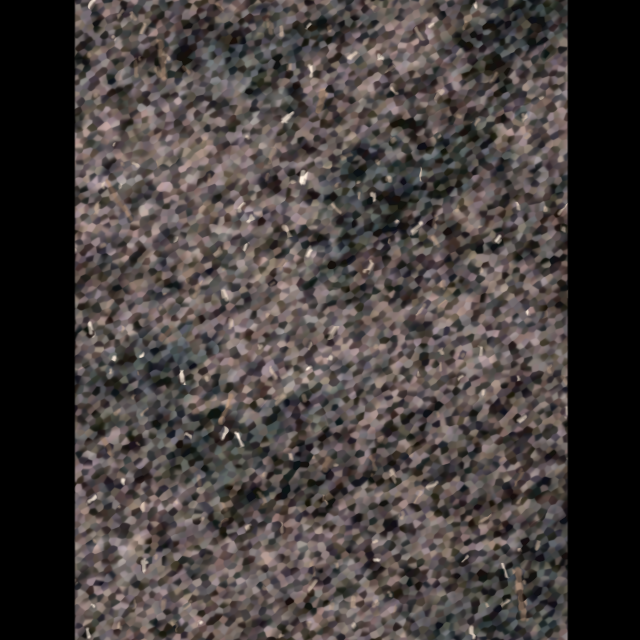
Write a WebGL 1 fragment shader that draws this texture.

```glsl
precision highp float;
// Crumbly dark soil strewn with pale chips and thin splinters, between black side bars.
// Blended cellular noise at three scales gives the crumbs, clods and shadowed furrows;
// jittered grids of capsules with random angles give the scattered debris.
uniform vec2 u_resolution;

const float LEFT_EDGE = 0.117;
const float RIGHT_EDGE = 0.887;
const float EDGE_SOFTNESS = 0.002;

const float GRAIN_DIRECTION = 0.62;     // radians, rising to the right
const float CRUMB_SCALE = 102.0;        // cells across the canvas
const float CLOD_SCALE = 46.0;
const float FURROW_SCALE = 8.0;
const float CRUMB_CONTRAST = 0.47;
const float CLOD_CONTRAST = 0.23;
const float FURROW_CONTRAST = 0.13;
const float FURROW_SHADOW = 0.13;
const float MEAN_TONE = 0.366;
const float HUE_VARIATION = 0.085;

const float CHIP_SCALE = 30.0;
const float CHIP_CHANCE = 0.27;
const float SPLINTER_SCALE = 9.0;
const float SPLINTER_CHANCE = 0.2;

const vec3 SOIL_TINT = vec3(1.0, 0.893, 0.872);
const vec3 SHADOW_TINT = vec3(0.93, 0.93, 0.92);
const vec3 CREAM = vec3(0.83, 0.78, 0.73);
const vec3 TAN = vec3(0.62, 0.51, 0.42);
const vec3 BARK = vec3(0.44, 0.36, 0.32);

vec3 hash3(vec2 cell) {
  vec3 q = fract(cell.xyx * vec3(0.1031, 0.1030, 0.0973));
  q += dot(q, q.yxz + 33.33);
  return fract((q.xxy + q.yzz) * q.zyx);
}

// Cellular noise: random values of nearby cells, blended by distance, centred on zero.
vec3 grains(vec2 p, float sharpness) {
  vec2 base = floor(p);
  vec3 sum = vec3(0.0);
  float total = 0.0;
  for (int j = -1; j <= 1; j++) {
    for (int i = -1; i <= 1; i++) {
      vec2 cell = base + vec2(float(i), float(j));
      vec2 offset = cell + 0.5 + 0.8 * (hash3(cell + 57.0).xy - 0.5) - p;
      float weight = exp(-sharpness * dot(offset, offset));
      sum += weight * (hash3(cell + 213.0) - 0.5);
      total += weight;
    }
  }
  return sum / total;
}

// Scattered capsules: x is coverage, y is a random shade of the topmost piece.
vec2 debris(vec2 p, float chance, vec2 lengths, float width, float softness) {
  vec2 base = floor(p);
  vec2 result = vec2(0.0);
  for (int j = -1; j <= 1; j++) {
    for (int i = -1; i <= 1; i++) {
      vec2 cell = base + vec2(float(i), float(j));
      vec3 place = hash3(cell + 331.0);
      vec3 form = hash3(cell + 509.0);
      vec2 q = p - cell - 0.5 - 0.7 * (place.xy - 0.5);
      float angle = mix(0.4, 2.3, form.x);
      vec2 axis = vec2(cos(angle), sin(angle));
      float halfLength = mix(lengths.x, lengths.y, form.y * form.y);
      q -= axis * clamp(dot(q, axis), -halfLength, halfLength);
      float radius = width * mix(0.65, 1.25, form.z);
      float cover = 1.0 - smoothstep(-softness, softness, length(q) - radius);
      cover *= step(place.z, chance);
      if (cover > result.x) result = vec2(cover, fract(form.z * 7.0 + form.x));
    }
  }
  return result;
}

void main() {
  vec2 uv = gl_FragCoord.xy / u_resolution;
  float c = cos(GRAIN_DIRECTION);
  float s = sin(GRAIN_DIRECTION);
  vec2 along = vec2(c * uv.x + s * uv.y, c * uv.y - s * uv.x) + 3.0;

  // Soil at three scales, the larger ones stretched along the furrows
  vec3 crumb = grains(along * vec2(0.88, 1.12) * CRUMB_SCALE, 7.0);
  vec3 clod = grains(along * vec2(0.8, 1.25) * CLOD_SCALE, 6.0);
  vec3 furrow = grains(along * vec2(0.6, 1.5) * FURROW_SCALE + 0.5 * clod.yz, 5.0);
  float shadow = smoothstep(0.12, 0.38, furrow.y);

  float tone = MEAN_TONE + 0.012 + CRUMB_CONTRAST * crumb.x
    + CLOD_CONTRAST * clod.x + FURROW_CONTRAST * furrow.x;
  tone = mix(tone, 0.8 * tone, shadow) - 0.4 * FURROW_SHADOW * shadow;
  tone = max(tone, 0.07);
  vec3 colour = tone * mix(SOIL_TINT, SHADOW_TINT, shadow);

  // Warm to cool and green to purple shifts between grains
  float warmth = crumb.y + 0.6 * clod.y;
  float green = crumb.z + 0.6 * clod.z;
  colour += HUE_VARIATION * (warmth * vec3(0.5, 0.0, -0.6) + green * vec3(-0.2, 0.3, -0.2));

  // Splinters below, chips above, both with ragged outlines
  vec2 ragged = uv + 0.006 * crumb.yz;
  vec2 splinter = debris(ragged * SPLINTER_SCALE + 11.0, SPLINTER_CHANCE, vec2(0.08, 0.36), 0.036, 0.024);
  vec3 wood = mix(BARK, TAN, splinter.y) * (1.0 + 0.7 * crumb.x);
  colour = mix(colour, wood, 0.85 * splinter.x);
  vec2 chip = debris(ragged * CHIP_SCALE + 40.0, CHIP_CHANCE, vec2(0.02, 0.3), 0.09, 0.07);
  vec3 pale = mix(TAN, CREAM, chip.y) * (1.0 + 0.5 * crumb.x);
  colour = mix(colour, pale, chip.x * mix(0.45, 1.0, chip.y));

  // Black bars at both sides
  float inside = smoothstep(-EDGE_SOFTNESS, EDGE_SOFTNESS, min(uv.x - LEFT_EDGE, RIGHT_EDGE - uv.x));
  gl_FragColor = vec4(clamp(colour, 0.0, 1.0) * inside, 1.0);
}
```
